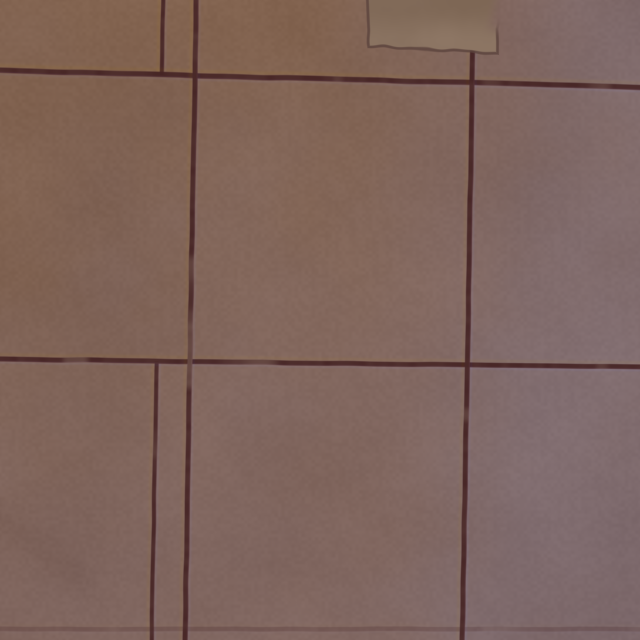
Reproduce this texture procedurally as a Shadertoy shader.

```glsl
// Worn clay floor tiles seen slightly askew: a sheared grid of dark joints,
// narrow filler strips in alternate rows, and a pale chip over one joint.
// Joints are signed distances; mottling, grain and wear come from value noise.
#define TILE_W 0.4335
#define TILE_H 0.440
#define FIRST_COLUMN 0.289
#define FIRST_ROW 0.439
#define LEAN 0.0178
#define STRIP_WIDTH 0.052
#define JOINT_HALF 0.0039
#define STRIP_HALF 0.0032
#define SOFTNESS 0.0015
#define MOTTLE 0.045
#define GRAIN 0.020

const vec3 WARM_CLAY = vec3(0.505, 0.383, 0.305);
const vec3 ROSE_CLAY = vec3(0.505, 0.402, 0.373);
const vec3 COOL_CLAY = vec3(0.50, 0.422, 0.433);
const vec3 JOINT_DARK = vec3(0.27, 0.14, 0.14);
const vec3 JOINT_WORN = vec3(0.42, 0.31, 0.28);
const vec3 CHIP_PALE = vec3(0.545, 0.455, 0.385);

float hash(vec2 p) {
    return fract(sin(dot(p, vec2(127.1, 311.7))) * 43758.5453);
}

float noise(vec2 p) {
    vec2 i = floor(p), f = fract(p);
    f = f * f * (3.0 - 2.0 * f);
    return mix(mix(hash(i), hash(i + vec2(1, 0)), f.x),
               mix(hash(i + vec2(0, 1)), hash(i + vec2(1, 1)), f.x), f.y);
}

float fbm(vec2 p) {
    float sum = 0.0, gain = 0.5;
    for (int i = 0; i < 5; i++) {
        sum += gain * noise(p);
        p = p * 2.03 + 17.3;
        gain *= 0.5;
    }
    return sum;
}

// Coverage of the inside of a shape, from its signed distance
float cover(float d) {
    float soft = max(SOFTNESS, 0.75 / iResolution.y);
    return 1.0 - smoothstep(-soft, soft, d);
}

// One joint: s is the signed distance to its axis, positive on the cool side
vec3 drawJoint(vec3 base, float s, float halfWidth, float along, float id, float strength) {
    s += 0.0012 * (noise(vec2(along * 22.0, id)) - 0.5);
    float coolRim = exp(-pow((s - halfWidth - 0.002) / 0.002, 2.0));
    float warmRim = exp(-pow((s + halfWidth + 0.003) / 0.003, 2.0));
    base += strength * (coolRim * vec3(0.0, 0.01, 0.04) + warmRim * vec3(0.015, 0.01, -0.025));
    float wear = 0.7 * smoothstep(0.8, 0.96, noise(vec2(along * 17.0, id + 5.0)));
    wear += 0.2 * noise(vec2(along * 90.0, id));
    vec3 mortar = mix(JOINT_DARK, JOINT_WORN, wear);
    mortar += vec3(0.03, 0.025, 0.05) * smoothstep(0.2 * halfWidth, halfWidth, s);
    return mix(base, mortar, strength * cover(abs(s) - halfWidth));
}

// Clay lit warm at upper left, cooler to the right and below
vec3 clay(vec2 uv) {
    float cool = 0.60 * (1.0 - uv.y) + 0.10 * uv.x - 0.04;
    cool += 0.70 * smoothstep(0.45, 0.95, uv.x) * (0.40 + 0.60 * uv.y);
    cool += 0.35 * (fbm(uv * 5.0) - 0.5);
    vec3 tone = mix(WARM_CLAY, ROSE_CLAY, smoothstep(-0.1, 0.55, cool));
    tone = mix(tone, COOL_CLAY, smoothstep(0.45, 0.95, cool));
    tone += MOTTLE * (fbm(uv * 7.0 + 3.0) - 0.48);
    return tone + GRAIN * (noise(uv * 190.0) - 0.5);
}

void mainImage(out vec4 fragColor, in vec2 fragCoord) {
    vec2 uv = fragCoord / iResolution.xy;

    // Skewed grid coordinates, in tiles
    float column = (uv.x - FIRST_COLUMN - LEAN * uv.y) / TILE_W;
    float d = uv.y + uv.x * (0.013 + 0.031 * (uv.y - FIRST_ROW)) - FIRST_ROW;
    float row = d * (2.296 - 0.175 * d);
    vec2 cell = floor(vec2(column, max(row, -0.99)));

    vec3 color = clay(uv) + 0.010 * (hash(cell + 2.0) - 0.5);

    // Faint scuff across the lower left
    float scuff = uv.y - 0.19 + 0.75 * uv.x;
    color -= 0.018 * exp(-pow(scuff / 0.035, 2.0)) * smoothstep(0.22, 0.1, uv.x);

    // Filler strips: odd columns of odd rows
    float isStrip = mod(cell.x, 2.0) * mod(cell.y, 2.0);
    float stripAxis = (fract(column) - 1.0) * TILE_W + STRIP_WIDTH;
    color = drawJoint(color, stripAxis, STRIP_HALF, uv.y, 31.0 + cell.y, 0.94 * isStrip);

    // Level joints, the lowest nearly filled in, then upright joints
    float nearColumn = round(column), nearRow = round(row);
    float filled = nearRow < -0.5 ? 0.25 : 0.96;
    color = drawJoint(color, (nearRow - row) * TILE_H, JOINT_HALF,
                      uv.x, 21.0 + nearRow, filled);
    color = drawJoint(color, (column - nearColumn) * TILE_W, JOINT_HALF,
                      uv.y, 11.0 + nearColumn, 0.96);

    // Pale chip: dark left and lower edges, right side melting into the tile
    float ragged = 0.004 * (noise(uv * 45.0) - 0.5);
    float leftEdge = 0.577 + 0.06 * (0.95 - uv.y) - uv.x;
    float lowerEdge = 0.929 - 0.055 * (uv.x - 0.577) - uv.y;
    float rightEdge = uv.x - 0.776 - 0.25 * max(uv.y - 0.955, 0.0);
    float chip = max(max(leftEdge, lowerEdge), rightEdge) + ragged;
    float rim = 1.0 - smoothstep(0.94, 0.97, uv.y) * smoothstep(0.6, 0.72, uv.x);
    vec3 chipTone = CHIP_PALE + 0.03 * (fbm(uv * 16.0) - 0.5);
    chipTone -= 0.045 * smoothstep(0.935, 0.99, uv.y);
    float melt = smoothstep(0.0, -0.025, rightEdge);
    color = mix(color, chipTone, cover(chip) * mix(melt, 1.0, rim));
    color = mix(color, JOINT_WORN * 0.85, 0.8 * rim * cover(abs(chip - 0.001) - 0.0022));

    fragColor = vec4(clamp(color, 0.0, 1.0), 1.0);
}
```
